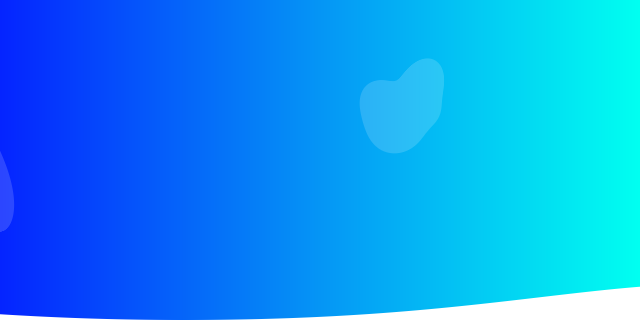
Reproduce this background procedurally as a WebGL 1 fragment shader.

```glsl
precision highp float;
// Blue to cyan gradient with two pale translucent blobs above a white wavy floor.

uniform vec2 u_resolution;

#define LEFT_BLUE vec3(0.02, 0.14, 1.0)
#define MID_AZURE vec3(0.02, 0.585, 0.962)
#define RIGHT_CYAN vec3(0.0, 1.0, 0.945)
#define FLOOR_WHITE vec3(1.0)
#define BLOB_OPACITY 0.155
#define BLOB_CENTER vec2(1.263, 0.661)
#define BLOB_RADIUS 0.1302
#define SIDE_BLOB_BASE 0.276
#define SIDE_BLOB_HEIGHT 0.253
#define SIDE_BLOB_WIDTH 0.1146
#define FLOOR_LOW_X 0.573

// Coverage of a signed distance, smoothed over one pixel.
float coverage(float dist, float pixel) {
  return clamp(0.5 - dist / pixel, 0.0, 1.0);
}

// One term of a closed outline given in polar form.
float harmonic(float angle, float order, vec2 amount) {
  return dot(amount, vec2(cos(order * angle), sin(order * angle)));
}

// Rounded, dented blob: a circle bent by layered sines.
float blobDistance(vec2 q) {
  float angle = atan(q.y, q.x);
  float bend = 1.0
    + harmonic(angle, 1.0, vec2(-0.037, 0.018))
    + harmonic(angle, 2.0, vec2(0.002, 0.172))
    + harmonic(angle, 3.0, vec2(-0.077, 0.080))
    + harmonic(angle, 4.0, vec2(-0.037, -0.086))
    + harmonic(angle, 5.0, vec2(0.030, -0.027))
    + harmonic(angle, 6.0, vec2(0.011, 0.0));
  return length(q) - BLOB_RADIUS * bend;
}

// Teardrop half leaning in from the left border.
float sideBlobDistance(vec2 p) {
  float s = (p.y - SIDE_BLOB_BASE) / SIDE_BLOB_HEIGHT;
  float inside = clamp(s, 0.0, 1.0);
  float beyond = abs(s - inside) * SIDE_BLOB_HEIGHT;
  return p.x - SIDE_BLOB_WIDTH * sqrt(inside) * (1.0 - inside) + beyond;
}

// Height of the white floor: shallow dip, then a swell to the right.
float floorHeight(float x) {
  float left = max(1.0 - x / FLOOR_LOW_X, 0.0);
  float t = max((x - FLOOR_LOW_X) / (2.0 - FLOOR_LOW_X), 0.0);
  return 0.018 * left * left + t * t * (0.104 + 0.094 * t * t * (1.0 - t));
}

void main() {
  vec2 uv = gl_FragCoord.xy / u_resolution;
  vec2 p = uv * vec2(2.0, 1.0);
  float pixel = 1.0 / u_resolution.y;

  // Horizontal gradient
  vec3 color = mix(LEFT_BLUE, MID_AZURE, min(uv.x * 2.0, 1.0));
  color = mix(color, RIGHT_CYAN, max(uv.x * 2.0 - 1.0, 0.0));

  // Translucent blobs
  float blobs = max(coverage(blobDistance(p - BLOB_CENTER), pixel),
                    coverage(sideBlobDistance(p), pixel));
  color = mix(color, vec3(1.0), BLOB_OPACITY * blobs);

  // White floor
  color = mix(color, FLOOR_WHITE, coverage(p.y - floorHeight(p.x), pixel));

  gl_FragColor = vec4(color, 1.0);
}
```
